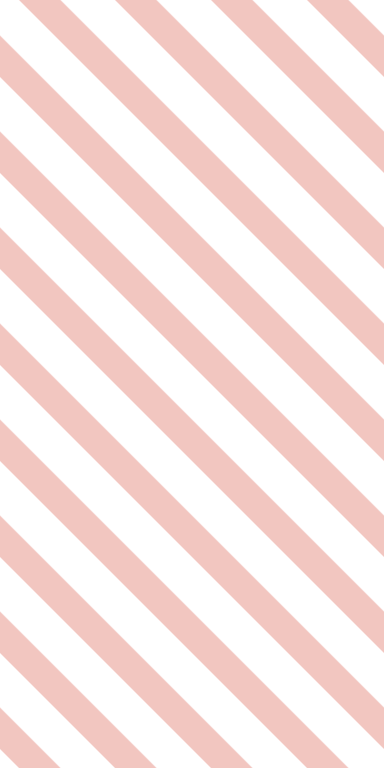
A WebGL 1 fragment shader for this pattern:

```glsl
precision highp float;

uniform vec2 u_resolution;

// Coverage of one stripe, for a phase that grows by 1 per repeat
float stripeCoverage(float phase, float blur) {
  float edgeDistance = abs(fract(phase - 0.414 + 0.5) - 0.5) - 0.216;
  return 1.0 - smoothstep(-blur, blur, edgeDistance);
}

void main() {
  // Position from the top left corner, in canvas widths
  vec2 p = vec2(gl_FragCoord.x, u_resolution.y - gl_FragCoord.y) / u_resolution.x;

  // Four repeats across, falling to the right at 45 degrees
  float phase = 4.0 * (p.x - p.y);
  float pixelPhase = 4.0 * sqrt(2.0) / u_resolution.x;

  vec3 white = vec3(1.0);
  vec3 blush = vec3(0.949, 0.776, 0.753);
  vec3 color = mix(white, blush, stripeCoverage(phase, 0.85 * pixelPhase));

  gl_FragColor = vec4(color, 1.0);
}
```
